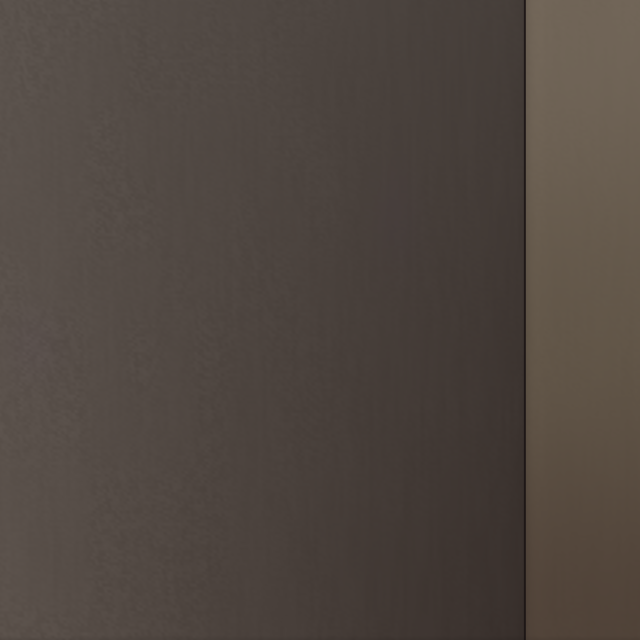
This texture is drawn by a Shadertoy shader. Its source:

```glsl
// Two matte panels meeting at a thin dark vertical seam.
// Bilinear colour ramps give the soft light; stretched value noise adds
// brushed streaks and a fine grain that fades toward the seam.

float hash(vec2 p) {
    return fract(sin(dot(p, vec2(127.1, 311.7))) * 43758.5453);
}

float valueNoise(vec2 p) {
    vec2 cell = floor(p), f = fract(p);
    f = f * f * (3.0 - 2.0 * f);
    return mix(mix(hash(cell), hash(cell + vec2(1, 0)), f.x),
               mix(hash(cell + vec2(0, 1)), hash(cell + vec2(1, 1)), f.x), f.y);
}

// Round soft spot, stretched by the given scale
float softSpot(vec2 uv, vec2 center, vec2 scale) {
    vec2 q = (uv - center) * scale;
    return exp(-dot(q, q));
}

// Wide dark panel: light falls off to the right, most of all at the bottom
vec3 darkPanel(vec2 uv, float seam) {
    float across = clamp(uv.x / seam, 0.0, 1.0);
    vec3 lower = mix(vec3(0.355, 0.318, 0.293), vec3(0.218, 0.184, 0.169), across);
    vec3 upper = mix(vec3(0.352, 0.320, 0.297), vec3(0.272, 0.242, 0.224), across);
    return mix(lower, upper, uv.y);
}

// Narrow warm panel: tan at the top, brown at the bottom
vec3 warmPanel(vec2 uv, float seam) {
    vec3 color = mix(vec3(0.315, 0.262, 0.222), vec3(0.382, 0.336, 0.282),
                     smoothstep(0.0, 0.5, uv.y));
    color = mix(color, vec3(0.440, 0.394, 0.342), smoothstep(0.4, 1.0, uv.y));
    float d = max(uv.x - seam, 0.0);
    float sheen = (d - 0.02) / 0.015;
    color *= 1.0 - 0.10 * exp(-d / 0.006);
    return color * (1.0 + 0.02 * exp(-sheen * sheen));
}

void mainImage(out vec4 fragColor, in vec2 fragCoord) {
    vec2 uv = fragCoord / iResolution.xy;
    float seam = 0.8200;
    float edge = 0.7 / iResolution.x;
    float warmSide = smoothstep(seam - edge, seam + edge, uv.x);

    vec3 color = mix(darkPanel(uv, seam), warmPanel(uv, seam), warmSide);

    // Brushed vertical streaks, soft mottling and fine slanted grain
    float streaks = valueNoise(uv * vec2(150.0, 14.0)) - 0.5;
    float mottling = valueNoise(uv * vec2(12.0, 8.0) + 31.0) - 0.5;
    float grain = valueNoise(vec2(uv.x * 190.0 + uv.y * 60.0, uv.y * 210.0)) - 0.5;
    float patches = smoothstep(0.25, 0.8, valueNoise(uv * vec2(18.0, 9.0) + 7.0));
    float roughness = mix(1.0, 0.25, smoothstep(0.1, 0.75, uv.x)) * (0.5 + patches);
    color += 0.008 * streaks * mix(1.0, 0.5, warmSide) + 0.004 * mottling;
    color += 0.017 * grain * roughness;

    // Faint violet tint in two places on the dark panel
    float tint = softSpot(uv, vec2(0.62, 0.66), vec2(30, 14))
               + softSpot(uv, vec2(0.05, 0.46), vec2(24, 18));
    color += vec3(0.001, -0.002, 0.008) * tint;

    // Dark seam with a little shade on its left, and a dim lower border
    float d = uv.x - seam;
    color *= 1.0 - 0.05 * exp(-abs(d) / 0.012) * (1.0 - warmSide);
    float line = 1.0 - smoothstep(0.0007, 0.0024, abs(d));
    color = mix(color, vec3(0.105, 0.078, 0.078), 0.9 * line);
    color *= 1.0 - 0.06 * (1.0 - smoothstep(0.0, 0.008, uv.y));

    fragColor = vec4(color, 1.0);
}
```
